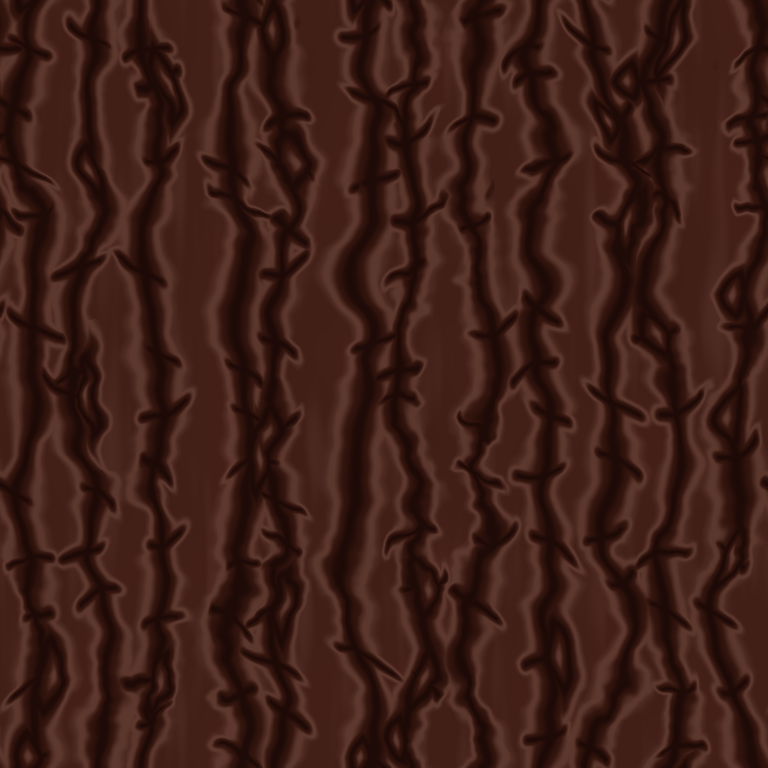
Reproduce this texture procedurally as a Shadertoy shader.

```glsl
// Dark brown tree bark: wandering vertical furrows with pale rims, side nicks and knots.
// A field t is 0 in a furrow's crease and 1 on its rim; a colour ramp shades it.
// Columns, rows and noise lattices all wrap, so the canvas tiles.

const float CELLS = 12.0;        // furrows across, and nick rows up the canvas
const float WANDER = 0.70;       // slow sideways drift of a furrow
const float WIGGLE = 0.24;       // quick sideways drift
const float RIM_DISTANCE = 0.27; // crease to rim, in cells
const float RIM_VARIATION = 0.26;
const float NICK_CHANCE = 0.72;
const float NICK_SHARPNESS = 4.6;
const float KNOT_CHANCE = 0.13;
const float GNARL = 0.13;        // local warping of every edge

const vec3 CREASE = vec3(0.115, 0.038, 0.028);
const vec3 SLOPE  = vec3(0.195, 0.078, 0.050);
const vec3 PLATE  = vec3(0.258, 0.120, 0.088);
const vec3 HALO   = vec3(0.300, 0.162, 0.130);
const vec3 RIM    = vec3(0.360, 0.216, 0.178);

vec3 hash3(vec2 cell) {
    vec3 p = fract((cell.xyx + 17.0) * vec3(0.1031, 0.1030, 0.0973));
    p += dot(p, p.yxz + 33.33);
    return fract((p.xxy + p.yzz) * p.zyx);
}

float cornerSlope(vec2 cell, vec2 offset, vec2 period) {
    float angle = 6.2832 * hash3(mod(cell, period)).x;
    return dot(vec2(cos(angle), sin(angle)), offset);
}

// Gradient noise that wraps after a whole period
float noise(vec2 p, vec2 period) {
    vec2 i = floor(p), f = p - i;
    vec2 u = f * f * f * (f * (f * 6.0 - 15.0) + 10.0);
    vec2 e = vec2(1.0, 0.0);
    float low = mix(cornerSlope(i, f, period), cornerSlope(i + e.xy, f - e.xy, period), u.x);
    float high = mix(cornerSlope(i + e.yx, f - e.yx, period), cornerSlope(i + e.xx, f - e.xx, period), u.x);
    return mix(low, high, u.y);
}

// Noise over canvas cells, with a whole number of repeats
float cellNoise(vec2 q, vec2 frequency) {
    return noise(q * frequency, CELLS * frequency);
}

float smoothMin(float a, float b, float k) {
    float h = max(k - abs(a - b), 0.0) / k;
    return min(a, b) - 0.25 * k * h * h;
}

float furrowCentre(float column, float y) {
    vec2 q = vec2(column + 0.5, y);
    return q.x + WANDER * cellNoise(q, vec2(1.0, 0.5))
               + WIGGLE * cellNoise(q + vec2(0.0, 3.7), vec2(1.0, 1.5));
}

// Nick: a tapering, slanted side crack starting at the crease
float nickField(vec2 v, vec3 rnd, float side) {
    float reach = mix(0.14, 0.42, fract(rnd.y * 7.0 + side * 0.43));
    float slant = mix(-0.7, 0.7, fract(rnd.z * 5.0 + side * 0.37));
    float along = abs(v.x);
    v.y -= slant * along + 0.8 * slant * along * along;
    float d = length(vec2(max(along - reach, 0.0), v.y));
    return d * NICK_SHARPNESS * (1.0 + 0.6 * min(along / reach, 1.0));
}

// Knot: a lens ringed by a crease, negative inside
float knotField(vec2 v, vec3 rnd) {
    vec2 radius = vec2(mix(0.13, 0.22, rnd.y), mix(0.25, 0.60, rnd.z));
    v.x -= (rnd.z - 0.5) * 0.5;
    v = abs(v) / radius;
    return mix(length(v), v.x + v.y, 0.45) - 1.0;
}

float barkField(vec2 q) {
    float t = 9.0, knot = 9.0;
    for (int i = -1; i <= 1; i++) {
        float column = floor(q.x) + float(i);
        float dx = q.x - furrowCentre(column, q.y);
        float side = step(0.0, dx);
        vec2 edge = vec2(column + 0.25 + 0.5 * side, q.y);
        float rim = RIM_DISTANCE + RIM_VARIATION * cellNoise(edge, vec2(1.0))
                  + 0.09 * cellNoise(edge, vec2(1.0, 3.0));
        t = min(t, abs(dx) / max(rim, 0.17));
        for (int j = -1; j <= 1; j++) {
            float row = floor(q.y) + float(j);
            vec3 rnd = hash3(mod(vec2(column, row), CELLS) + 40.0);
            vec3 kind = hash3(mod(vec2(row, column), CELLS) + 90.0);
            vec2 v = vec2(dx, q.y - row - mix(0.12, 0.88, rnd.x));
            if (kind.x < NICK_CHANCE) t = smoothMin(t, nickField(v, rnd, side), 0.25);
            if (kind.y < KNOT_CHANCE) knot = min(knot, knotField(v, rnd));
        }
    }
    return knot < 0.0 ? -knot : min(t, knot);
}

vec3 barkColor(float t, float paleness) {
    vec3 plate = mix(PLATE, HALO, paleness);
    vec3 color = mix(CREASE, SLOPE, smoothstep(0.05, 0.50, t));
    color = mix(color, RIM, smoothstep(0.45, 0.92, t));
    color = mix(color, HALO, smoothstep(1.02, 1.30, t));
    return mix(color, plate, smoothstep(1.20, 1.60, t));
}

void mainImage(out vec4 fragColor, in vec2 fragCoord) {
    vec2 q = CELLS * fragCoord / iResolution.xy;

    // Gnarled warp, strongest in patches
    float patchiness = smoothstep(-0.2, 0.4, cellNoise(q, vec2(0.5)));
    vec2 warp = vec2(cellNoise(q, vec2(2.0)), cellNoise(q + 5.3, vec2(2.0)));
    vec2 fine = vec2(cellNoise(q, vec2(5.0)), cellNoise(q + 2.6, vec2(5.0)));
    vec2 p = q + GNARL * (0.5 + patchiness) * warp + 0.07 * patchiness * fine;

    // Soft vertical grain and small dark flecks on the plates
    float grain = cellNoise(q, vec2(2.0, 0.5)) + 0.4 * cellNoise(q, vec2(6.0, 0.5));
    vec3 color = barkColor(barkField(p), smoothstep(0.0, 0.7, grain));
    float fleck = smoothstep(0.50, 0.64, cellNoise(p, vec2(4.0, 1.5)));
    color = mix(color, SLOPE, 0.8 * fleck);
    color *= 1.0 + 0.05 * cellNoise(q, vec2(1.0, 0.5));

    fragColor = vec4(color, 1.0);
}
```
